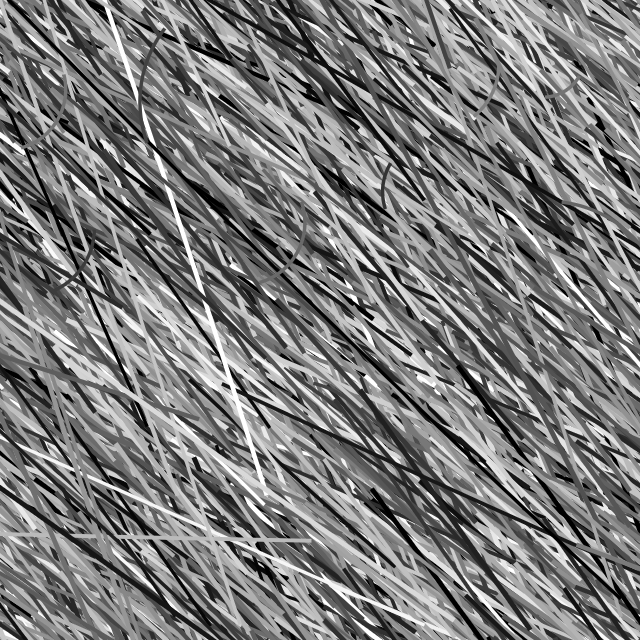
Give the GLSL for this texture, as a Shadertoy shader.

```glsl
// A dense mat of straight grey fibres, combed diagonally down to the right.
// Rotated grids of single strands are stacked front to back: a few curled
// hairs, then sparse long fibres, then many short ones until nothing shows.

const int CURLS = 9;
const int LONG_LAYERS = 12;
const int LAYERS = 105;
const float COMB_ANGLE = -0.74;
const float TAU = 6.2831853;

vec4 hash4(vec3 p) {
    vec4 h = fract(p.xyzx * vec4(0.1031, 0.1030, 0.0973, 0.1099));
    h += dot(h, h.wzxy + 33.33);
    return fract((h.xxyz + h.yzzw) * h.zywx);
}

float valueNoise(vec2 p) {
    vec2 i = floor(p), f = fract(p);
    f = f * f * (3.0 - 2.0 * f);
    float low = mix(hash4(vec3(i, 7.0)).x, hash4(vec3(i + vec2(1, 0), 7.0)).x, f.x);
    float high = mix(hash4(vec3(i + vec2(0, 1), 7.0)).x, hash4(vec3(i + vec2(1, 1), 7.0)).x, f.x);
    return mix(low, high, f.y);
}

// Antialiased inside of a signed distance
float inside(float dist, float pixel) {
    return clamp(0.5 - dist / pixel, 0.0, 1.0);
}

// One strand per cell of a rotated grid; returns (tone, coverage)
vec2 strandLayer(vec2 p, float angle, vec2 cell, float fill, float seed, float pixel) {
    vec2 along = vec2(cos(angle), sin(angle));
    vec2 across = vec2(-along.y, along.x);
    vec2 q = vec2(dot(p, along), dot(p, across)) + 10.0 * hash4(vec3(seed, 3.0, 5.0)).xy;

    // Shift each row so that the strand ends do not line up
    float row = floor(q.y / cell.y);
    q.x += cell.x * hash4(vec3(row, seed, 11.0)).x;
    vec2 id = vec2(floor(q.x / cell.x), row);
    vec2 local = (fract(q / cell) - 0.5) * cell;

    vec4 shape = hash4(vec3(id, seed));
    vec4 look = hash4(vec3(id + 57.0, seed + 0.5));
    float halfWidth = mix(0.0025, 0.0039, shape.w);
    float halfLength = 0.5 * cell.x * mix(0.6, 0.98, look.z);

    // Offset, tilt and bend share the free room inside the cell
    float t = 2.0 * local.x / cell.x;
    vec3 sway = (2.0 * shape.xyz - 1.0) * vec3(0.45, 0.4, 0.15);
    float room = 0.5 * cell.y - halfWidth - pixel;
    float axis = room * (sway.x + sway.y * t + sway.z * (2.0 * t * t - 1.0));

    float cover = inside(abs(local.y - axis) - halfWidth, pixel)
                * inside(abs(local.x) - halfLength, pixel)
                * step(look.w, fill);

    // Flat tone per strand, with broad lighter and darker clumps
    vec2 centre = p - along * local.x - across * local.y;
    float clump = valueNoise(centre * 5.0 + 20.0) - 0.5;
    float tone = 0.5 + 0.88 * (look.x - 0.5) + 0.3 * (look.y - 0.5) + 0.22 * clump;
    return vec2(clamp(tone, 0.0, 1.0), cover);
}

// A loose hair bent into part of a circle; returns (tone, coverage)
vec2 curledHair(vec2 p, vec2 extent, float seed, float pixel) {
    vec4 place = hash4(vec3(seed, 41.0, 2.0));
    vec4 look = hash4(vec3(seed, 83.0, 9.0));
    vec2 d = p - place.xy * extent;
    float radius = mix(0.05, 0.2, place.z);
    float turn = abs(fract(atan(d.y, d.x) / TAU - look.x) - 0.5) * TAU;
    float span = mix(0.4, 0.9, look.y);
    float cover = inside(abs(length(d) - radius) - 0.0027, pixel)
                * inside((turn - span) * radius, pixel);
    return vec2(mix(0.2, 0.65, look.z), cover);
}

// Puts a sample behind what is already drawn; ink is (light, opacity)
vec2 putBehind(vec2 ink, vec2 strand) {
    return ink + (1.0 - ink.y) * strand.y * vec2(strand.x, 1.0);
}

void mainImage(out vec4 fragColor, in vec2 fragCoord) {
    float pixel = 1.0 / iResolution.y;
    vec2 p = fragCoord * pixel;
    vec2 extent = iResolution.xy * pixel;
    vec2 ink = vec2(0.0);

    for (int i = 0; i < CURLS; i++) {
        ink = putBehind(ink, curledHair(p, extent, float(i) + 1.0, pixel));
    }

    for (int i = 0; i < LAYERS; i++) {
        if (ink.y > 0.995) break;
        float seed = float(i) + 1.0;
        bool isLong = i < LONG_LAYERS;
        vec4 r = hash4(vec3(seed, 17.0, 29.0));
        float spread = isLong ? 0.8 : 0.55;
        float angle = COMB_ANGLE + spread * (r.x + r.y + r.z - 1.5);
        vec2 cell = isLong ? vec2(1.7, 0.12) : vec2(mix(0.3, 0.65, r.w), 0.036);
        float fill = isLong ? 0.27 : 0.9;
        ink = putBehind(ink, strandLayer(p, angle, cell, fill, seed, pixel));
    }

    fragColor = vec4(vec3(ink.x), 1.0);
}
```
